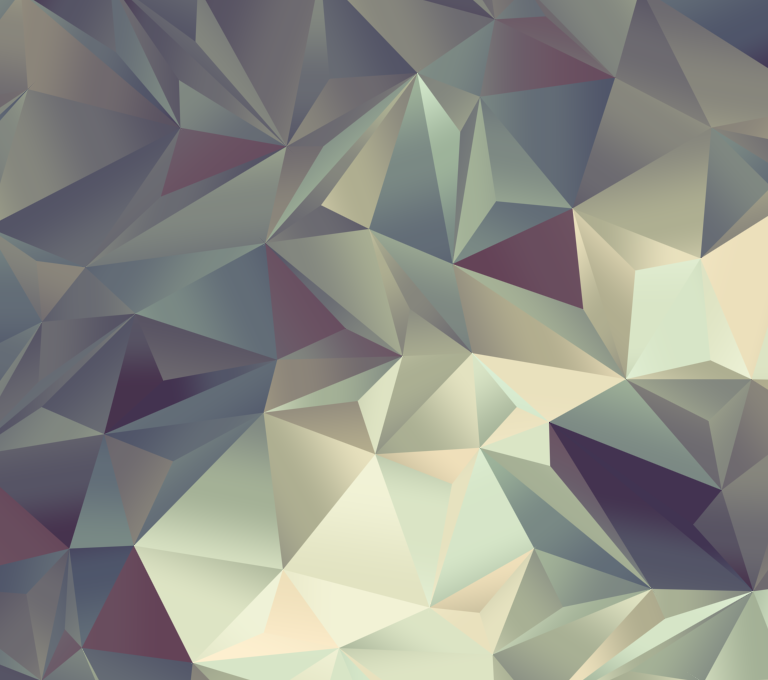
Give the GLSL for this background, as a Shadertoy shader.

```glsl
// Low-poly mesh of gradient-shaded facets: a jittered, staggered grid is cut
// into triangles, some split again into slivers. A smooth light field sets the
// tone of each facet: a cream diagonal band among sage, slate and plum.

struct Facet { vec2 a, b, c, seed; float depth; };

vec2 hash2(vec2 p) {
    vec3 q = fract(p.xyx * vec3(0.1031, 0.1030, 0.0973));
    q += dot(q, q.yzx + 33.33);
    return fract((q.xx + q.yz) * q.zy);
}

float gradientDot(vec2 cell, vec2 offset) {
    return dot(hash2(cell + 71.0) * 2.0 - 1.0, offset);
}

float gradientNoise(vec2 p) {
    vec2 i = floor(p), f = fract(p), u = f * f * (3.0 - 2.0 * f), e = vec2(1, 0);
    return mix(mix(gradientDot(i, f), gradientDot(i + e, f - e), u.x),
               mix(gradientDot(i + e.yx, f - e.yx), gradientDot(i + 1.0, f - 1.0), u.x), u.y);
}

float cross2(vec2 a, vec2 b) { return a.x * b.y - a.y * b.x; }

float area(vec2 a, vec2 b, vec2 c) { return cross2(b - a, c - a); }

float blob(vec2 p, vec2 centre, float radius) {
    vec2 d = (p - centre) / radius;
    return exp(-dot(d, d));
}

// Large-scale tone: 0 is plum, 1 is cream
float lightField(vec2 p) {
    vec2 start = vec2(0.46, 0.20), along = vec2(0.68, 0.42);
    float h = clamp(dot(p - start, along) / dot(along, along), 0.0, 1.0);
    float tone = 0.29 + 0.64 * blob(p, start + along * h, 0.185);
    tone += 0.45 * smoothstep(0.30, 0.03, p.y) * smoothstep(0.08, 0.42, p.x);
    tone += 0.27 * blob(p, vec2(0.62, 0.74), 0.20);
    tone -= 0.48 * blob(p, vec2(0.97, 0.28), 0.13);
    tone -= 0.48 * blob(p, vec2(0.77, 0.57), 0.09);
    tone -= 0.26 * blob(p, vec2(0.28, 0.43), 0.13);
    tone -= 0.22 * blob(p, vec2(1.08, 0.72), 0.11);
    return tone - 0.25 * blob(p, vec2(0.20, 0.07), 0.08);
}

vec3 palette(float t) {
    vec3 c = vec3(0.27, 0.20, 0.31);
    c = mix(c, vec3(0.33, 0.33, 0.40), smoothstep(0.02, 0.14, t));
    c = mix(c, vec3(0.41, 0.42, 0.45), smoothstep(0.14, 0.30, t));
    c = mix(c, vec3(0.51, 0.53, 0.50), smoothstep(0.30, 0.47, t));
    c = mix(c, vec3(0.66, 0.69, 0.58), smoothstep(0.47, 0.66, t));
    c = mix(c, vec3(0.88, 0.89, 0.76), smoothstep(0.66, 0.85, t));
    return mix(c, vec3(0.94, 0.95, 0.84), smoothstep(0.92, 1.15, t));
}

float edgeDistance(vec2 p, vec2 a, vec2 b) {
    return cross2(b - a, p - a) / max(length(b - a), 1e-4);
}

// Keeps the two facets that hold p most deeply
void keepDeepest(inout Facet first, inout Facet second, vec2 p, vec2 a, vec2 b, vec2 c, vec2 seed) {
    float depth = min(edgeDistance(p, a, b), min(edgeDistance(p, b, c), edgeDistance(p, c, a)));
    if (depth > first.depth) {
        second = first;
        first = Facet(a, b, c, seed, depth);
    } else if (depth > second.depth) second = Facet(a, b, c, seed, depth);
}

// Own tone, hue and linear gradient for each facet
vec3 shade(Facet f, vec2 p) {
    vec2 centre = (f.a + f.b + f.c) / 3.0;
    vec2 rnd = hash2(f.seed + 5.3), hue = hash2(f.seed + 19.7);
    float angle = 6.2832 * rnd.y, drift = gradientNoise(centre * 3.0 + 9.0);
    float tone = lightField(centre) + 0.30 * (rnd.x - 0.5) + 0.1 * drift;
    tone += 1.5 * dot(p - centre, vec2(cos(angle), sin(angle)));
    vec3 colour = palette(tone);
    colour *= 1.0 + (hue.x - 0.5 + 0.6 * drift) * vec3(0.13, -0.03, -0.08);
    float rose = step(0.88, hue.y) * smoothstep(0.5, 0.2, tone);
    return mix(colour, vec3(0.44, 0.29, 0.36), 0.7 * rose);
}

vec2 meshPoint(vec2 id) {
    vec2 jitter = (hash2(id + 40.0) - 0.5) * 0.74;
    return (id + vec2(0.5 * mod(id.y, 2.0), 0.0) + jitter) / 6.0;
}

void mainImage(out vec4 fragColor, in vec2 fragCoord) {
    vec2 p = fragCoord / iResolution.y, base = floor(p * 6.0);
    Facet none = Facet(vec2(0), vec2(0), vec2(0), vec2(0), -9.0);
    Facet near = none, next = none, first = none, second = none;

    // Mesh triangles of the surrounding cells
    for (int y = -1; y <= 1; y++) {
        vec2 id = base + vec2(-1, y);
        vec2 a = meshPoint(id), d = meshPoint(id + vec2(0, 1));
        for (int x = 0; x < 3; x++) {
            vec2 b = meshPoint(id + vec2(1, 0)), c = meshPoint(id + 1.0);
            // Cut along the diagonal that leaves the fuller pair
            bool cutAC = min(area(a, b, c), area(a, c, d)) > min(area(a, b, d), area(b, c, d));
            keepDeepest(near, next, p, a, b, cutAC ? c : d, id + 60.13);
            keepDeepest(near, next, p, cutAC ? a : b, c, d, id + 90.47);
            a = b; d = c; id.x += 1.0;
        }
    }
    // Some triangles fan into three around an inner point
    for (int i = 0; i < 2; i++) {
        vec2 rnd = hash2(near.seed);
        vec2 inner = mix(mix(near.a, near.b, 0.2 + 0.6 * rnd.y), near.c, 0.15 + 0.9 * rnd.x);
        bool fan = rnd.x < 0.32;
        keepDeepest(first, second, p, near.a, near.b, fan ? inner : near.c, near.seed);
        if (fan) {
            keepDeepest(first, second, p, near.b, near.c, inner, near.seed + 0.53);
            keepDeepest(first, second, p, near.c, near.a, inner, near.seed + 0.77);
        }
        near = next;
    }
    // Smooth blend across the shared edge
    float blur = 0.8 / iResolution.y;
    vec2 cover = smoothstep(-blur, blur, vec2(first.depth, second.depth)) + vec2(1e-3, 0);
    fragColor = vec4(mix(shade(first, p), shade(second, p), cover.y / (cover.x + cover.y)), 1.0);
}
```
